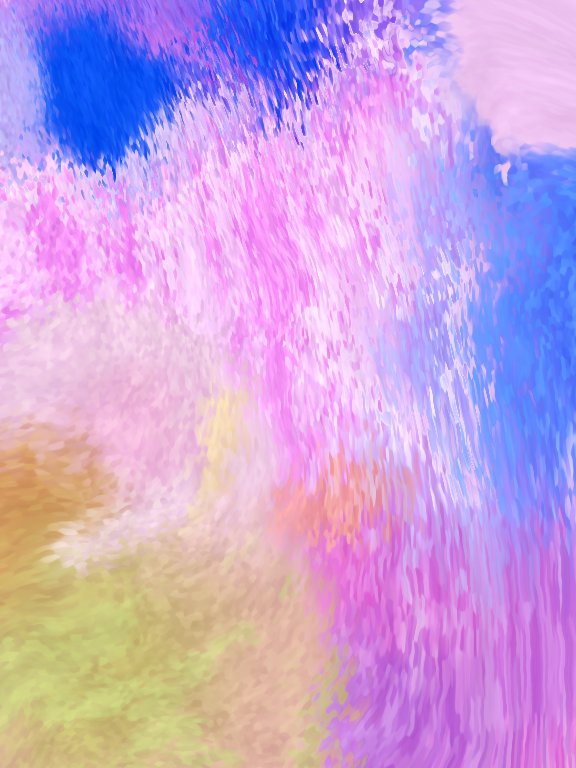
Write a Shadertoy shader that draws this background.

```glsl
// Soft painted clouds in pink, blue and ochre, covered with small dabs.
// Warped ellipses and strokes lay out the colours; blended cellular grains
// shift the lookup position and the tint, so borders break into speckles.

float hash(vec2 p) {
    vec3 q = fract(p.xyx * 0.1031);
    q += dot(q, q.yzx + 33.33);
    return fract((q.x + q.y) * q.z);
}

float noise(vec2 p) {
    vec2 i = floor(p), f = fract(p);
    f = f * f * (3.0 - 2.0 * f);
    return mix(mix(hash(i), hash(i + vec2(1, 0)), f.x),
               mix(hash(i + vec2(0, 1)), hash(i + vec2(1, 1)), f.x), f.y);
}

float fbm(vec2 p) {
    float sum = 0.0, amp = 0.5;
    for (int i = 0; i < 5; i++) {
        sum += amp * noise(p);
        p = mat2(1.6, 1.2, -1.2, 1.6) * p + 7.3;
        amp *= 0.5;
    }
    return sum;
}

mat2 rot(float a) { return mat2(cos(a), sin(a), -sin(a), cos(a)); }

// Smoothly blended random pairs of nearby cells, centred on zero
vec2 dabs(vec2 p) {
    vec2 cell = floor(p), sum = vec2(0);
    float total = 0.0;
    for (int y = -1; y <= 1; y++)
    for (int x = -1; x <= 1; x++) {
        vec2 id = cell + vec2(x, y);
        vec2 rnd = vec2(hash(id), hash(id + 57.0));
        vec2 d = id + 0.15 + 0.7 * rnd - p;
        float w = exp(-9.0 * dot(d, d));
        sum += w * (vec2(hash(id + 113.0), hash(id + 191.0)) - 0.5);
        total += w;
    }
    return sum / total;
}

float blob(vec2 p, vec2 centre, vec2 radii, float angle, float soft) {
    float d = length(rot(angle) * (p - centre) / radii);
    return 1.0 - smoothstep(1.0 - soft, 1.0 + soft, d);
}

float stroke(vec2 p, vec2 a, vec2 b, float width) {
    vec2 ab = b - a;
    float d = length(p - a - ab * clamp(dot(p - a, ab) / dot(ab, ab), 0.0, 1.0)) / width;
    return exp(-d * d);
}

vec3 paint(vec2 p, float streak) {
    // Pink ground with magenta and violet below right
    vec3 c = mix(vec3(0.97, 0.58, 0.97), vec3(0.97, 0.76, 0.98), smoothstep(0.42, 0.62, streak));
    float low = smoothstep(0.52, 0.38, p.y + 0.1 * (p.x - 0.6));
    c = mix(c, mix(vec3(0.91, 0.46, 0.85), vec3(0.91, 0.62, 0.88), smoothstep(0.45, 0.65, streak)), low);
    c = mix(c, vec3(0.72, 0.44, 0.87), 0.75 * blob(p, vec2(0.68, 0.08), vec2(0.2, 0.16), 0.3, 0.7));
    c = mix(c, vec3(0.74, 0.46, 0.88), 0.7 * blob(p, vec2(0.97, 0.22), vec2(0.13, 0.2), 0.0, 0.7));

    // Blue sky at the top and the speckled blue slope at the right
    c = mix(c, vec3(0.58, 0.42, 0.95), blob(p, vec2(0.36, 1.31), vec2(0.42, 0.2), -0.25, 0.4));
    c = mix(c, vec3(0.04, 0.32, 0.96), blob(p, vec2(0.19, 1.18), vec2(0.13, 0.14), -0.4, 0.35));
    c = mix(c, vec3(0.1, 0.31, 0.96), blob(p, vec2(0.45, 1.28), vec2(0.13, 0.09), -0.5, 0.5));
    c = mix(c, vec3(0.83, 0.45, 0.92), 0.8 * stroke(p, vec2(0.26, 1.29), vec2(0.4, 1.22), 0.035));
    c = mix(c, vec3(0.74, 0.72, 0.98), 0.85 * blob(p, vec2(0.0, 1.14), vec2(0.09, 0.14), 0.0, 0.4));
    c = mix(c, vec3(0.62, 0.65, 1.0), 0.85 * blob(p, vec2(0.88, 0.86), vec2(0.2, 0.46), 0.2, 0.5));
    c = mix(c, vec3(0.27, 0.47, 1.0), 0.9 * blob(p, vec2(1.0, 0.82), vec2(0.13, 0.36), 0.15, 0.6));
    c = mix(c, vec3(0.32, 0.46, 0.98), 0.8 * stroke(p, vec2(0.75, 1.3), vec2(0.9, 1.03), 0.05));
    c = mix(c, vec3(0.93, 0.76, 0.94), blob(p, vec2(0.98, 1.26), vec2(0.21, 0.21), 0.5, 0.12));

    // Pale ridges
    float ridge = stroke(p, vec2(0.0, 0.99), vec2(0.23, 1.06), 0.022);
    ridge = max(ridge, stroke(p, vec2(0.23, 1.06), vec2(0.41, 1.16), 0.03));
    ridge = max(ridge, stroke(p, vec2(0.51, 1.14), vec2(0.69, 1.32), 0.018));
    ridge = max(ridge, stroke(p, vec2(0.69, 1.27), vec2(0.79, 1.12), 0.035));
    ridge = max(ridge, stroke(p, vec2(0.27, 0.91), vec2(0.48, 1.11), 0.025));
    ridge = max(ridge, stroke(p, vec2(0.27, 0.91), vec2(0.34, 0.78), 0.03));
    ridge = max(ridge, stroke(p, vec2(0.64, 1.08), vec2(0.69, 0.84), 0.04));
    ridge = max(ridge, stroke(p, vec2(0.56, 0.85), vec2(0.63, 0.65), 0.045));
    ridge = max(ridge, stroke(p, vec2(0.63, 0.65), vec2(0.81, 0.51), 0.035));
    ridge = max(ridge, stroke(p, vec2(0.79, 0.9), vec2(0.84, 0.6), 0.025));
    c = mix(c, vec3(0.97, 0.84, 0.98), 0.85 * ridge);
    c = mix(c, vec3(0.96, 0.65, 0.58), 0.8 * blob(p, vec2(0.57, 0.46), vec2(0.14, 0.06), -0.1, 0.6));

    // Round cloud below left: pale rim, then ochre, olive and peach
    float dome = blob(p, vec2(0.19, 0.53), vec2(0.29, 0.29), 0.0, 0.1);
    float body = max(dome, blob(p, vec2(0.17, 0.1), vec2(0.42, 0.5), 0.12, 0.1));
    vec3 warm = mix(vec3(0.94, 0.79, 0.9), vec3(0.88, 0.71, 0.64), smoothstep(0.55, 0.25, p.y));
    warm = mix(warm, vec3(0.93, 0.66, 0.82), 0.6 * blob(p, vec2(0.22, 0.58), vec2(0.11, 0.1), 0.3, 0.6));
    warm = mix(warm, vec3(0.83, 0.6, 0.37), blob(p, vec2(0.03, 0.42), vec2(0.13, 0.15), 0.3, 0.5));
    warm = mix(warm, vec3(0.77, 0.73, 0.42), 0.9 * blob(p, vec2(0.16, 0.18), vec2(0.21, 0.22), 0.4, 0.7));
    warm = mix(warm, vec3(0.96, 0.86, 0.66), 0.8 * stroke(p, vec2(0.33, 0.46), vec2(0.41, 0.63), 0.03));
    warm = mix(warm, vec3(0.8, 0.84, 0.52), 0.6 * smoothstep(0.52, 0.68, streak) * smoothstep(0.45, 0.3, p.y));
    warm = mix(warm, vec3(0.96, 0.85, 0.95), 0.7 * stroke(p, vec2(0.15, 0.36), vec2(0.3, 0.48), 0.04));
    return mix(c, warm, body);
}

void mainImage(out vec4 fragColor, in vec2 fragCoord) {
    vec2 p = fragCoord / iResolution.x;
    vec2 warp = vec2(fbm(p * 6.0), fbm(p * 6.0 + 31.0)) - 0.48;

    // Dabs follow a slowly turning direction; smooth areas get fewer
    vec2 q = rot(0.6 + 0.5 * sin(3.0 * p.x + 2.0 * p.y)) * p + 0.06 * warp;
    vec2 fine = dabs(q * vec2(105, 75)), broad = dabs(q * vec2(42, 30) + 19.0);
    float rough = 1.0 - 0.8 * blob(p, vec2(0.98, 1.26), vec2(0.23), 0.0, 0.2);
    rough *= 1.0 - 0.65 * blob(p, vec2(0.17, 1.18), vec2(0.16), 0.0, 0.4);
    rough *= 1.0 - 0.55 * blob(p, vec2(0.18, 0.3), vec2(0.4, 0.52), 0.0, 0.2);

    float streak = fbm(q * vec2(16, 7)) + rough * (0.3 * fine.y + 0.15 * broad.y);
    vec3 c = paint(p + 0.09 * warp + rough * (0.09 * fine + 0.05 * broad), streak);
    c += rough * (0.17 * fine.x + 0.08 * broad.x) * vec3(0.5, 1.0, 0.35);
    c += 0.1 * (fbm(q * vec2(34, 14)) - 0.48);
    fragColor = vec4(clamp(c, 0.0, 1.0), 1.0);
}
```
